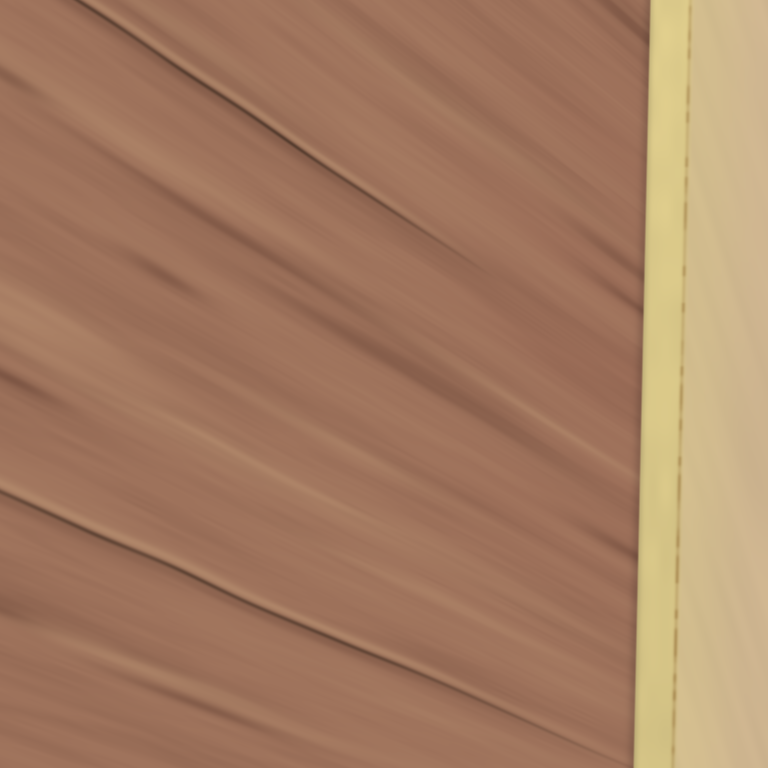
Write a Shadertoy shader that draws this texture.

```glsl
// Brown wood with fanned diagonal grain beside a pale upright board.
// Each grain line has one "grain" value; noise stretched along those lines,
// soft streaks and two cracks give the wood its tone.

const vec3 WOOD = vec3(0.620, 0.447, 0.357);
const vec3 WOOD_DARK = vec3(0.430, 0.285, 0.225);
const vec3 WOOD_PALE = vec3(0.735, 0.580, 0.450);
const vec3 WOOD_RED = vec3(0.590, 0.385, 0.315);
const vec3 CRACK = vec3(0.290, 0.205, 0.155);
const vec3 STRIP = vec3(0.860, 0.790, 0.540);
const vec3 BOARD = vec3(0.825, 0.740, 0.555);
const vec3 BOARD_ROSE = vec3(0.805, 0.705, 0.560);
const vec3 SEAM = vec3(0.640, 0.510, 0.290);

const float GRAIN_SLOPE = 0.3175;  // fall of the line through grain = 0
const float GRAIN_FAN = 0.33;      // extra fall per unit of grain
const vec2 EDGE_LINE = vec2(0.825, 0.022);  // x at the bottom, lean
const vec2 SEAM_LINE = vec2(0.876, 0.023);
const float SOFT = 0.0018;

// Streaks: grain value, half width, middle x, half length
const int DARK_COUNT = 11;
const vec4 DARK[DARK_COUNT] = vec4[](
    vec4(0.883, 0.010, 0.28, 0.20), vec4(0.908, 0.012, 0.01, 0.05),
    vec4(0.510, 0.010, 0.02, 0.08), vec4(0.208, 0.012, 0.00, 0.05),
    vec4(0.180, 0.009, 0.26, 0.13), vec4(1.252, 0.014, 0.81, 0.07),
    vec4(1.190, 0.012, 0.82, 0.06), vec4(0.744, 0.014, 0.81, 0.07),
    vec4(0.764, 0.012, 0.21, 0.05), vec4(1.690, 0.035, 0.82, 0.08),
    vec4(0.835, 0.016, 0.55, 0.18));
const int PALE_COUNT = 9;
const vec4 PALE[PALE_COUNT] = vec4[](
    vec4(0.886, 0.012, 0.71, 0.19), vec4(0.562, 0.026, 0.30, 0.36),
    vec4(1.290, 0.020, 0.60, 0.22), vec4(0.930, 0.016, 0.24, 0.20),
    vec4(0.200, 0.014, 0.22, 0.20), vec4(0.610, 0.035, 0.02, 0.16),
    vec4(0.660, 0.012, 0.46, 0.16), vec4(0.495, 0.012, 0.58, 0.18),
    vec4(1.120, 0.014, 0.25, 0.14));

float hash(vec2 p) {
    return fract(sin(dot(p, vec2(127.1, 311.7))) * 43758.5453);
}

float noise(vec2 p) {
    vec2 cell = floor(p), f = fract(p);
    f = f * f * (3.0 - 2.0 * f);
    return mix(mix(hash(cell), hash(cell + vec2(1, 0)), f.x),
               mix(hash(cell + vec2(0, 1)), hash(cell + vec2(1, 1)), f.x), f.y);
}

float bell(float d, float width) {
    return exp(-d * d / (width * width));
}

float streak(vec2 q, vec4 s) {
    return bell(q.y - s.x, s.y) * bell(q.x - s.z, s.w);
}

// A thin dark split with a pale lip above it, fading out between two x values
vec3 addCrack(vec3 col, vec2 q, float grain, float fadeStart, float fadeEnd) {
    float wobble = 0.006 * (noise(vec2(q.x * 9.0, grain * 30.0)) - 0.5);
    float d = q.y - grain - wobble;
    float reach = 1.0 - smoothstep(fadeStart, fadeEnd, q.x);
    float strength = reach * (0.65 + 0.35 * noise(vec2(q.x * 16.0, grain)));
    col = mix(col, WOOD_PALE, 0.55 * reach * bell(d - 0.011, 0.007));
    col = mix(col, WOOD_DARK, 0.35 * reach * bell(d + 0.008, 0.010));
    return mix(col, CRACK, 0.85 * strength * bell(d, 0.0036));
}

vec3 wood(vec2 uv) {
    float grain = (uv.y + GRAIN_SLOPE * uv.x) / (1.0 - GRAIN_FAN * uv.x);
    vec2 q = vec2(uv.x, grain + 0.008 * (noise(uv * 5.0) - 0.5));

    // Broad bands down to fine fibres
    float tone = 0.0, amp = 0.42;
    vec2 freq = vec2(1.6, 13.0);
    for (int i = 0; i < 5; i++) {
        tone += amp * (noise(q * freq + float(i) * 17.3) - 0.5);
        freq *= vec2(1.9, 2.0);
        amp *= 0.72;
    }
    vec3 col = mix(WOOD, WOOD_PALE, 0.75 * max(tone, 0.0));
    col = mix(col, WOOD_DARK, 0.75 * max(-tone, 0.0));

    // Redder heartwood toward the right side
    float red = smoothstep(0.45, 0.85, uv.x) * bell(uv.y - 0.55, 0.32);
    col = mix(col, WOOD_RED, 0.45 * red * noise(q * vec2(3.0, 16.0)));

    float ragged = 0.6 + 0.8 * noise(q * vec2(7.0, 90.0));
    for (int i = 0; i < PALE_COUNT; i++)
        col = mix(col, WOOD_PALE, 0.42 * ragged * streak(q, PALE[i]));
    for (int i = 0; i < DARK_COUNT; i++)
        col = mix(col, WOOD_DARK, 0.46 * ragged * streak(q, DARK[i]));

    col = addCrack(col, q, 1.069, 0.42, 0.68);
    return addCrack(col, q, 0.358, 0.40, 0.95);
}

vec3 board(vec2 uv, float fromEdge, float fromSeam) {
    // Narrow yellow strip
    vec3 strip = STRIP * (0.965 + 0.045 * uv.y);
    strip *= 0.98 + 0.04 * noise(uv * vec2(60.0, 22.0));
    strip *= 1.0 - 0.10 * bell(fromEdge, 0.005);

    // Wide face with faint slanted grain, turning rosy to the right
    vec3 face = mix(BOARD, BOARD_ROSE, smoothstep(0.01, 0.11, fromSeam));
    float fibre = noise(vec2(uv.x * 75.0 + uv.y * 24.0, uv.y * 5.0));
    face *= 0.975 + 0.03 * fibre + 0.02 * noise(uv * vec2(14.0, 5.0));

    vec3 col = mix(strip, face, smoothstep(-0.004, 0.008, fromSeam));
    float stitch = smoothstep(0.2, 0.8, noise(vec2(3.0, uv.y * 85.0)));
    float line = bell(fromSeam, 0.0028) * (0.35 + 0.4 * stitch);
    return mix(col, SEAM, line * mix(1.0, 0.7, uv.y));
}

void mainImage(out vec4 fragColor, in vec2 fragCoord) {
    vec2 uv = fragCoord / iResolution.xy;
    float fromEdge = uv.x - EDGE_LINE.x - EDGE_LINE.y * uv.y;
    float fromSeam = uv.x - SEAM_LINE.x - SEAM_LINE.y * uv.y;

    vec3 timber = wood(uv) * (1.0 - 0.14 * bell(fromEdge, 0.008));
    vec3 col = mix(timber, board(uv, fromEdge, fromSeam),
                   smoothstep(-SOFT, SOFT, fromEdge));
    fragColor = vec4(col, 1.0);
}
```
